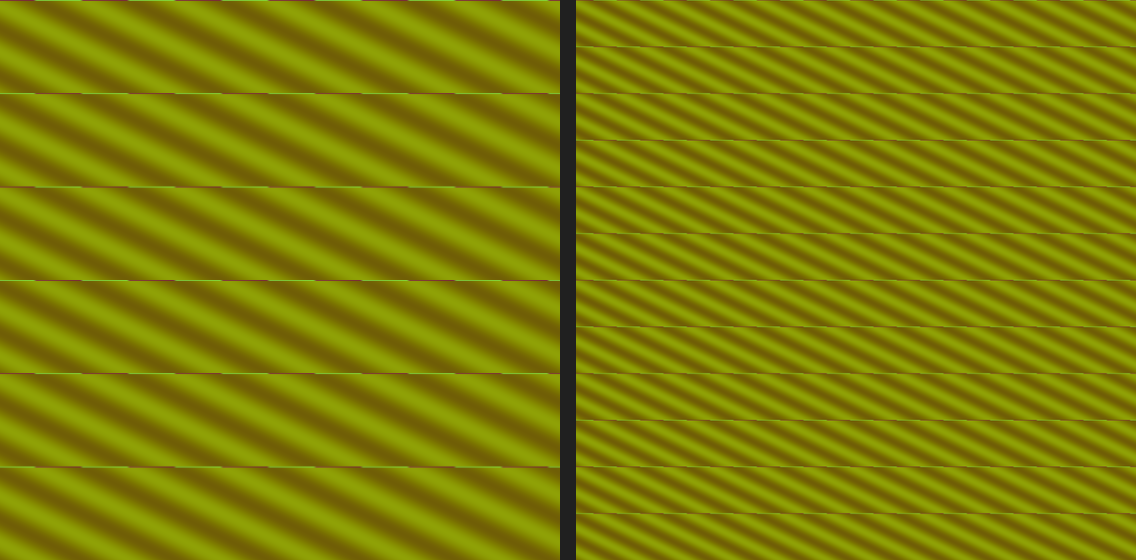
Left: one tile. Right: repeated 2 by 2.
A Shadertoy shader for this pattern:

```glsl
// Six horizontal bands of soft olive stripes that slope down to the right.
// Each band is a cosine ramp shifted half a period from its neighbour, and a
// hairline of alternating purple and green dashes marks every band's top edge.

const float TAU = 6.2831853;
const float REPEATS = 6.0;         // stripe periods across and bands down
const float CYCLES_PER_BAND = 2.0; // stripe periods down one band
const float PHASE = 0.125;         // stripe offset at the left edge
const float LINE_WIDTH = 0.0078;   // hairline thickness in band heights

const vec3 OLIVE = vec3(0.50, 0.50, 0.00);
const vec3 STRIPE_SWING = vec3(0.06, 0.13, 0.00);
const vec3 PURPLE = vec3(0.49, 0.10, 0.28);
const vec3 GREEN = vec3(0.50, 0.89, 0.29);

// Stripe phase in periods; odd bands are shifted by half a period.
float stripePhase(vec2 p, float band) {
    return p.x - CYCLES_PER_BAND * p.y + 0.5 * band + PHASE;
}

// Smooth ramp between dark and light olive.
vec3 stripeColor(float phase) {
    float wave = cos(TAU * phase);
    return OLIVE + STRIPE_SWING * wave + vec3(0.0, 0.0, 0.025 * wave * wave);
}

// Dashes a quarter period away from the stripe crests.
vec3 dashColor(float phase) {
    return mix(GREEN, PURPLE, smoothstep(-0.15, 0.15, sin(TAU * phase)));
}

// Share of a pixel covered by a line of the given width.
float lineCoverage(float dist, float width, float pixel) {
    float overlap = (0.5 * (width + pixel) - abs(dist)) / pixel;
    return clamp(overlap, 0.0, min(1.0, width / pixel));
}

void mainImage(out vec4 fragColor, in vec2 fragCoord) {
    // Band space: x to the right, y downward from the top edge
    vec2 uv = fragCoord / iResolution.xy;
    vec2 p = REPEATS * vec2(uv.x, 1.0 - uv.y);
    float pixel = REPEATS / iResolution.y;

    // Nearest band boundary and the distance below it
    float band = floor(p.y + 0.5);
    float below = p.y - band;

    // Stripes, blended over one pixel where two bands meet
    vec3 upper = stripeColor(stripePhase(p, band - 1.0));
    vec3 lower = stripeColor(stripePhase(p, band));
    vec3 color = mix(upper, lower, clamp(below / pixel + 0.5, 0.0, 1.0));

    // Dashed hairline just below the boundary
    vec3 dash = dashColor(stripePhase(vec2(p.x, band), band));
    float coverage = lineCoverage(below - 0.5 * LINE_WIDTH, LINE_WIDTH, pixel);
    color = mix(color, dash, coverage);

    fragColor = vec4(color, 1.0);
}
```
